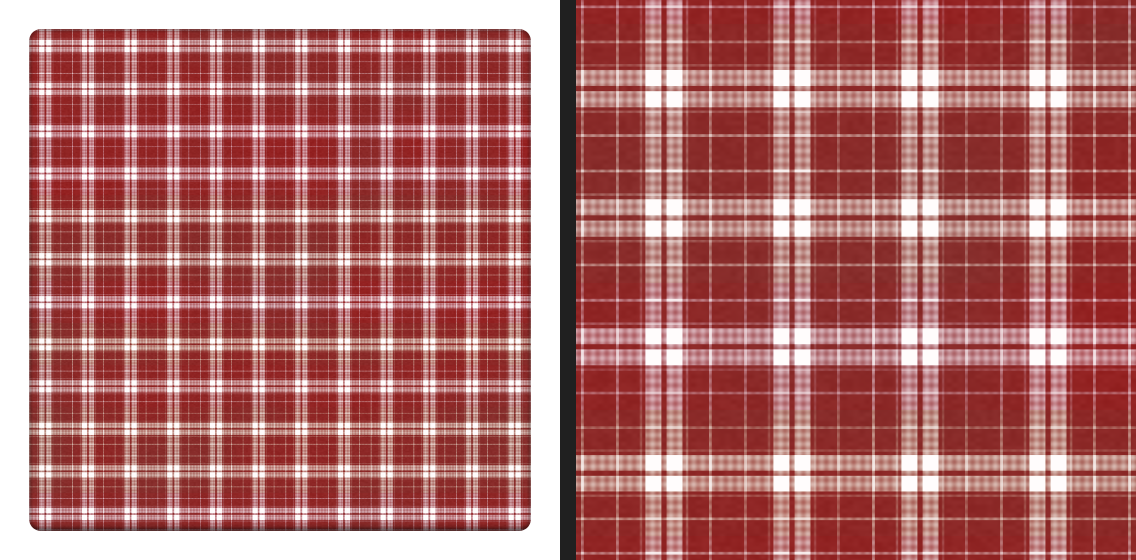
Left, the full canvas; right, a detail of the centre.
This pattern is drawn by a WebGL 1 fragment shader. Its source:

```glsl
precision highp float;
// A square plaid cloth with rounded corners on white: twelve repeats each way.
// Each thread direction has a striped profile; averaging the two gives the
// red, pink and white checks, varied by ribs, uneven dye and a dark hem.

uniform vec2 u_resolution;

const float REPEATS = 12.0;
const float REPEAT_SIZE = 0.0762;
const float CLOTH_HALF = 0.448;
const float CORNER_RADIUS = 0.021;
const vec3 RED = vec3(0.55, 0.155, 0.15);
const vec3 WHITE = vec3(1.0, 0.99, 0.99);

float hash(vec2 p) {
  return fract(sin(dot(p, vec2(127.1, 311.7))) * 43758.5453);
}

float noise(vec2 p) {
  vec2 i = floor(p);
  vec2 f = fract(p);
  f = f * f * (3.0 - 2.0 * f);
  float low = mix(hash(i), hash(i + vec2(1.0, 0.0)), f.x);
  float high = mix(hash(i + vec2(0.0, 1.0)), hash(i + vec2(1.0, 1.0)), f.x);
  return mix(low, high, f.y);
}

// Share of a pixel-wide box at x that lies between two edges.
float coverage(float x, float from, float to, float pixel) {
  float overlap = min(to, x + 0.5 * pixel) - max(from, x - 0.5 * pixel);
  return clamp(overlap / pixel, 0.0, 1.0);
}

// Whiteness of the threads along one axis, with bands centred on integers.
float threadWhiteness(float t, float seed, float pixel) {
  float d = abs(fract(t + 0.5) - 0.5);
  float index = floor(t * 2.0);
  float strength = mix(0.75, 1.2, hash(vec2(index, seed)));
  float band = coverage(d, 0.02, 0.145, pixel);
  float border = 0.42 * coverage(d, 0.17, 0.19, pixel);
  float fineLine = 0.72 * coverage(d, 0.352, 0.374, pixel);
  return band + (border + fineLine) * strength;
}

float roundedSquare(vec2 p, float halfSize, float radius) {
  vec2 q = abs(p) - halfSize + radius;
  return length(max(q, 0.0)) + min(max(q.x, q.y), 0.0) - radius;
}

// Balance of warp over weft, alternating between neighbouring threads.
float ribs(vec2 cell, float pixel) {
  float threads = 14.0;
  float fade = 1.0 - smoothstep(0.25, 0.55, threads * pixel);
  vec2 wave = sin(cell * threads * 6.2832);
  return 0.5 + 0.09 * fade * (wave.y - wave.x);
}

vec3 plaid(vec2 cell, float pixel) {
  float warp = threadWhiteness(cell.x, 3.0, pixel);
  float weft = threadWhiteness(cell.y, 8.0, pixel);
  float white = pow(mix(weft, warp, ribs(cell, pixel)), 1.12);

  // Uneven dye: broad patches, row-to-row shifts and fine grain.
  float patches = noise(cell * 0.8 + 4.0) - 0.5;
  float rowShift = hash(vec2(floor(cell.y + 0.5), 5.0)) - 0.5;
  float grain = noise(cell * vec2(22.0, 30.0)) - 0.5;
  float warmth = 0.06 * patches + 0.03 * rowShift;
  vec3 dye = RED + vec3(0.8, -0.7, -0.6) * warmth + 0.035 * grain;
  vec3 color = mix(dye, WHITE, white);

  // Half-white bands drift between rose and beige from row to row.
  float halfTone = 4.0 * white * (1.0 - white);
  return color + vec3(0.0, -0.035, 0.035) * rowShift * halfTone;
}

void main() {
  float scale = min(u_resolution.x, u_resolution.y);
  vec2 p = (gl_FragCoord.xy - 0.5 * u_resolution) / scale;
  float pixel = 1.0 / scale;

  // Rows wander slightly, as in hand-laid cloth.
  vec2 cell = p / REPEAT_SIZE + 0.5 * (REPEATS - 1.0);
  cell.y += 0.05 * (noise(vec2(cell.y * 0.4, 2.0)) - 0.5);
  vec3 color = plaid(cell, pixel / REPEAT_SIZE);

  // Darkened hem, heaviest along the bottom edge.
  float edge = roundedSquare(p, CLOTH_HALF, CORNER_RADIUS);
  float hem = smoothstep(-0.009, 0.0, edge);
  float bottom = 1.0 - smoothstep(0.0, 0.016, p.y + CLOTH_HALF);
  color *= 1.0 - 0.25 * hem - 0.3 * bottom;

  float cloth = clamp(0.5 - edge / pixel, 0.0, 1.0);
  gl_FragColor = vec4(mix(vec3(1.0), color, cloth), 1.0);
}
```
